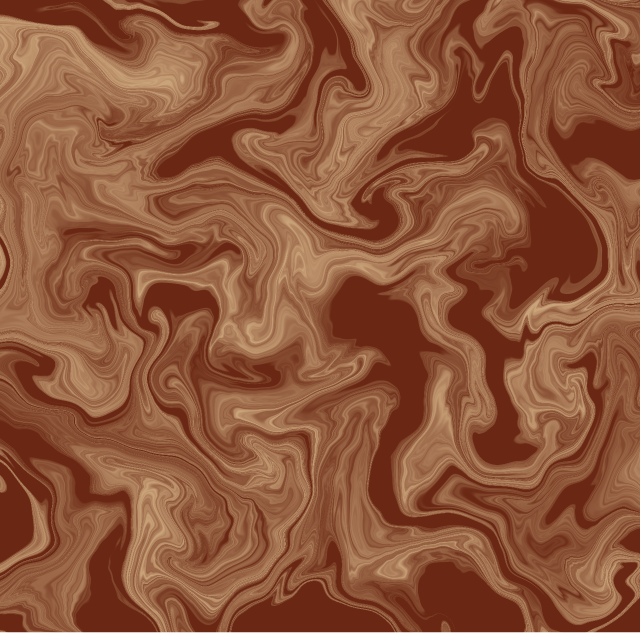
This texture is drawn by a WebGL 2 fragment shader. Its source:

```glsl
#version 300 es
precision highp float;
// Marbled brown liquid: a dye field is carried backwards through a swirling,
// divergence-free flow, then split into flat dark pools and layered pale
// strands that follow the stretched contours. A thin white margin lies below.

uniform vec2 u_resolution;
out vec4 fragColor;

const float SCALE = 4.2;          // large swirls across the canvas
const int   FLOW_STEPS = 12;      // length of the backward trace
const float FLOW_DT = 0.11;
const float FLOW_DRIFT = 0.06;    // change of the flow between steps
const float EDDY_FREQ = 3.1;      // small eddies that kink the strands
const float EDDY_GAIN = 0.08;
const float POOL_LEVEL = -0.75;   // dye below this is a dark pool
const float POOL_EDGE = 0.05;
const float RIM_WIDTH = 0.55;     // brown rim around the pools
const float MARGIN = 0.012;       // white strip at the lower edge
const int   AA = 2;               // samples per pixel side

const vec3 DARK = vec3(0.416, 0.157, 0.077);
const vec3 PALE = vec3(0.79, 0.64, 0.475);
const vec3 WHITE = vec3(1.0);

float hash(vec2 p) {
    return fract(sin(dot(p, vec2(127.1, 311.7))) * 43758.5453);
}

vec2 gradient(vec2 cell) {
    float angle = 6.28318 * hash(cell);
    return vec2(cos(angle), sin(angle));
}

// Gradient noise: value in x, analytic derivative in yz
vec3 noise(vec2 p) {
    vec2 i = floor(p), f = p - i;
    vec2 u = f * f * f * (f * (f * 6.0 - 15.0) + 10.0);
    vec2 du = 30.0 * f * f * (f * (f - 2.0) + 1.0);
    vec2 ga = gradient(i);
    vec2 gb = gradient(i + vec2(1.0, 0.0));
    vec2 gc = gradient(i + vec2(0.0, 1.0));
    vec2 gd = gradient(i + vec2(1.0, 1.0));
    float a = dot(ga, f);
    float b = dot(gb, f - vec2(1.0, 0.0));
    float c = dot(gc, f - vec2(0.0, 1.0));
    float d = dot(gd, f - vec2(1.0, 1.0));
    float k = a - b - c + d;
    float value = a + u.x * (b - a) + u.y * (c - a) + u.x * u.y * k;
    vec2 slope = ga + u.x * (gb - ga) + u.y * (gc - ga)
               + u.x * u.y * (ga - gb - gc + gd)
               + du * (u.yx * k + vec2(b, c) - a);
    return vec3(value, slope);
}

// Follow the curl of two noise scales back to where the dye came from
vec2 advect(vec2 p) {
    for (int i = 0; i < FLOW_STEPS; i++) {
        vec2 drift = FLOW_DRIFT * float(i) * vec2(1.0, -0.7);
        vec2 slope = noise(p + drift + 17.3).yz
                   + EDDY_GAIN * EDDY_FREQ * noise(p * EDDY_FREQ - drift + 5.1).yz;
        p += FLOW_DT * vec2(slope.y, -slope.x);
    }
    return p;
}

// Dye level with roughly zero mean and unit deviation
float dyeLevel(vec2 q) {
    float sum = noise(q * 0.9 + 41.7).x
              + 0.45 * noise(q * 2.0 + 9.2).x
              + 0.20 * noise(q * 4.3 + 23.4).x;
    return sum / 0.22;
}

vec3 marble(vec2 uv) {
    vec2 q = advect(uv * SCALE);
    float dye = dyeLevel(q);

    // Strands along the contours, from broad to hair-fine
    float broad = noise(vec2(dye * 3.2, q.x * 0.8 + 3.0)).x;
    float fine = noise(vec2(dye * 10.0, q.y * 1.4 + 8.0)).x;
    float hair = noise(vec2(dye * 26.0, q.x * 2.5 + 13.0)).x;
    float patches = noise(q * 1.3 + 71.0).x;

    float tone = 0.48 + 0.06 * dye + 0.5 * patches
               + 0.5 * broad + 0.3 * fine + 0.16 * hair;
    tone *= mix(0.45, 1.0, smoothstep(POOL_LEVEL, POOL_LEVEL + RIM_WIDTH, dye));
    tone *= smoothstep(POOL_LEVEL - POOL_EDGE, POOL_LEVEL + POOL_EDGE, dye);
    return mix(DARK, PALE, clamp(tone, 0.0, 1.0));
}

void main() {
    float side = min(u_resolution.x, u_resolution.y);
    vec3 color = vec3(0.0);
    for (int y = 0; y < AA; y++) {
        for (int x = 0; x < AA; x++) {
            vec2 offset = (vec2(x, y) + 0.5) / float(AA) - 0.5;
            color += marble((gl_FragCoord.xy + offset) / side);
        }
    }
    color /= float(AA * AA);

    // White margin with a one-pixel soft edge
    float height = gl_FragCoord.y / side;
    float inside = smoothstep(MARGIN - 0.5 / side, MARGIN + 0.5 / side, height);
    fragColor = vec4(mix(WHITE, color, inside), 1.0);
}
```
